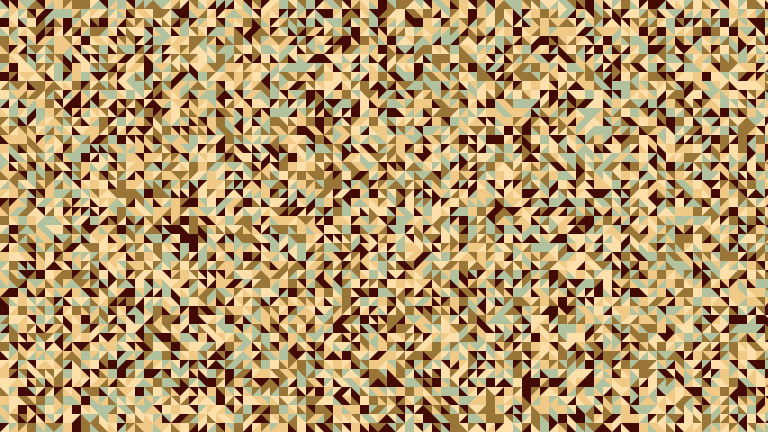
Reproduce this pattern procedurally as a Shadertoy shader.

```glsl
// Irregular mosaic of square tiles, each split along a random diagonal into two coloured triangles.

const float ROWS = 48.0;     // tiles over the canvas height
const int   SAMPLES = 4;     // antialiasing samples per axis
const int   COLOURS = 5;

const vec3 CREAM  = vec3(1.00, 0.88, 0.67);
const vec3 PEACH  = vec3(0.94, 0.79, 0.53);
const vec3 SAGE   = vec3(0.70, 0.76, 0.62);
const vec3 OLIVE  = vec3(0.60, 0.46, 0.22);
const vec3 MAROON = vec3(0.26, 0.04, 0.01);

const vec3 PALETTE[COLOURS] = vec3[COLOURS](CREAM, PEACH, SAGE, OLIVE, MAROON);

float hash(vec2 p) {
    return fract(sin(dot(p, vec2(127.1, 311.7))) * 43758.5453);
}

// Every palette colour is equally likely
vec3 randomColour(vec2 seed) {
    int index = int(hash(seed) * float(COLOURS));
    return PALETTE[min(index, COLOURS - 1)];
}

vec3 mosaic(vec2 p) {
    vec2 tile = floor(p);
    vec2 local = fract(p);

    // Mirror half of the tiles to turn their diagonal
    if (hash(tile + 17.3) < 0.5) local.x = 1.0 - local.x;

    // Choose the triangle on either side of the diagonal
    vec2 side = local.x > local.y ? vec2(41.7, 5.9) : vec2(73.1, 29.3);
    return randomColour(tile + side);
}

void mainImage(out vec4 fragColor, in vec2 fragCoord) {
    float tilesPerPixel = ROWS / iResolution.y;
    vec3 sum = vec3(0.0);

    // Average a grid of samples to smooth all edges
    for (int j = 0; j < SAMPLES; j++) {
        for (int i = 0; i < SAMPLES; i++) {
            vec2 offset = (vec2(i, j) + 0.5) / float(SAMPLES) - 0.5;
            sum += mosaic((fragCoord + offset) * tilesPerPixel);
        }
    }
    fragColor = vec4(sum / float(SAMPLES * SAMPLES), 1.0);
}
```
